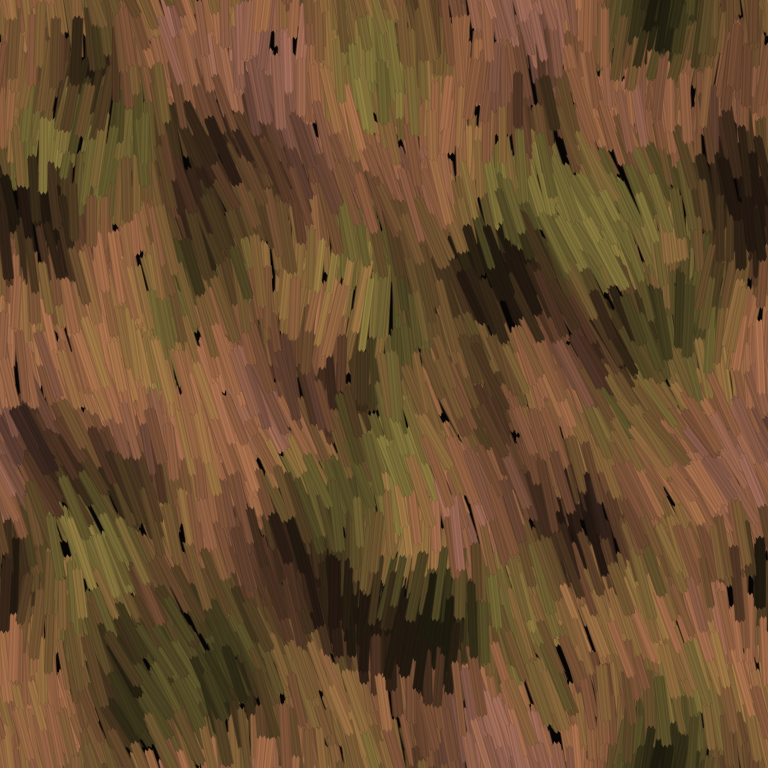
This texture is drawn by a Shadertoy shader. Its source:

```glsl
// Dense painted brush strokes in olive, ochre, rust and mauve over near-black.
// Layers of jittered strokes follow a slowly turning lean; sums of sines with
// whole-number frequencies set lean, hue and light, so the canvas tiles.

const float TAU = 6.2831853;

vec4 hash4(vec3 p) {
    vec4 q = fract(p.xyzx * vec4(.1031, .1030, .0973, .1099));
    q += dot(q, q.wzxy + 33.33);
    return fract((q.xxyz + q.yzzw) * q.zywx);
}

// Smooth periodic field with a spread of about one
float waves(vec2 p, float freq, float seed) {
    float sum = 0.;
    for (int i = 0; i < 7; i++) {
        float n = float(i);
        float a = seed + 2.4 * n;
        vec2 k = round((freq + .45 * n) * vec2(cos(a), sin(a)));
        sum += sin(TAU * dot(k, p) + seed * 5. + n * n * 1.7);
    }
    return sum * .53;
}

// Broad and small patches of pigment, varied from stroke to stroke
vec3 pigment(vec2 p, vec4 rnd) {
    float hue = .8 * waves(p, 1.4, 2.3) + .35 * waves(p, 4.5, 3.9);
    hue += 1.1 * (rnd.x - .5);
    vec3 olive = vec3(.465, .415, .21);
    vec3 ochre = vec3(.525, .39, .225);
    vec3 rust = vec3(.56, .37, .25);
    vec3 mauve = vec3(.53, .355, .29);
    vec3 col = mix(olive, ochre, smoothstep(-1.4, -.3, hue));
    col = mix(col, rust, smoothstep(-.2, .6, hue));
    col = mix(col, mauve, smoothstep(.8, 2., hue));

    float w = .85 * waves(p, 1.3, 8.7) + .55 * waves(p, 4.3, 1.2);
    float light = .84 + .2 * w - .045 * w * w + .26 * (rnd.y - .5);
    return col * clamp(light, .24, 1.14);
}

void mainImage(out vec4 fragColor, in vec2 fragCoord) {
    vec2 uv = fragCoord / iResolution.xy;
    vec2 grid = vec2(44., 14.);
    vec3 col = vec3(.025, .02, .015);

    for (int layer = 0; layer < 6; layer++) {
        float depth = float(layer);
        vec2 shift = depth * vec2(.37, .61);
        vec2 home = floor(uv * grid + shift);

        for (int y = -1; y <= 1; y++)
        for (int x = -2; x <= 2; x++) {
            vec2 cell = home + vec2(x, y);
            vec3 id = vec3(mod(cell, grid), depth * 7. + 1.);
            vec4 rnd = hash4(id);
            vec2 center = (cell + rnd.xy - shift) / grid;
            vec2 d = uv - center;
            if (dot(d, d) > .0036) continue;

            // Turn into the frame of the stroke
            float lean = clamp(.21 + .19 * waves(center, 1., 4.6), -.18, .62);
            lean += .15 * (rnd.z - .5);
            float c = cos(lean), s = sin(lean);
            vec2 q = vec2(c * d.x + s * d.y, c * d.y - s * d.x);

            // Straight sides and ragged bristle ends
            float bristle = sin(q.x * 1150. + rnd.w * 40.);
            float halfWidth = mix(.005, .0076, rnd.w);
            float halfLength = mix(.033, .05, fract(rnd.w * 7.3));
            halfLength += .0015 * bristle - 60. * q.x * q.x;
            float edge = max(abs(q.x) - halfWidth, abs(q.y) - halfLength);
            float cover = smoothstep(.0014, -.0014, edge);
            if (cover <= 0.) continue;

            // Streaks along the stroke, darker towards its rim
            vec3 paint = pigment(center, hash4(id + 91.));
            float streak = bristle + .7 * sin(q.x * 1900. + rnd.z * 50.);
            paint *= 1.01 + .045 * streak;
            paint *= 1. - .14 * smoothstep(-.002, 0., edge);
            col = mix(col, paint, cover);
        }
    }
    fragColor = vec4(col, 1.);
}
```
